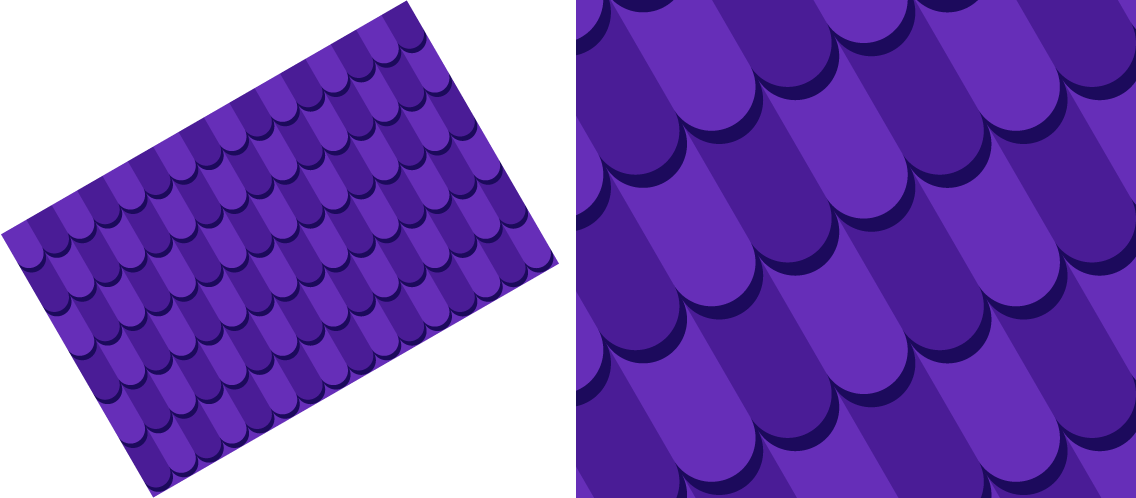
Left, the full canvas; right, a detail of the centre.
Write a Shadertoy shader that draws this pattern.

```glsl
// Tilted panel of checkered purple roof scales with drop shadows on white.
#define COLUMNS 16.0
#define ROWS 6.0
#define SCALE_WIDTH 0.0523      // in canvas widths
#define ROW_HEIGHT 1.7325       // in scale widths, as are the next two
#define ROUND_START 1.043       // where the rounded tip begins
#define SHADOW_DROP 0.174
#define TILT radians(30.0)
#define LIGHT vec3(0.40, 0.18, 0.72)
#define DARK vec3(0.29, 0.11, 0.59)
#define SHADOW vec3(0.11, 0.04, 0.36)
#define CANVAS vec2(1.0, 0.8906)
#define SAMPLES 4

// Signed distance to a scale: straight sides ending in a half circle.
float scaleDistance(vec2 p, float roundStart) {
    return length(vec2(p.x - 0.5, max(p.y - roundStart, 0.0))) - 0.5;
}

// Alternating scale colour; the backing below the last row is light.
vec3 scaleColor(vec2 cell) {
    bool isDark = mod(cell.x + cell.y, 2.0) > 0.5 && cell.y < ROWS;
    return isDark ? DARK : LIGHT;
}

vec3 panelColor(vec2 uv) {
    // Rotate into the panel: x along the rows, y down the scales.
    vec2 d = (fract(uv) - 0.5) * CANVAS / SCALE_WIDTH;
    float c = cos(TILT), s = sin(TILT);
    vec2 size = vec2(COLUMNS, ROWS * ROW_HEIGHT);
    vec2 p = vec2(c * d.x + s * d.y, s * d.x - c * d.y) + 0.5 * size;
    if (any(lessThan(p, vec2(0.0))) || any(greaterThan(p, size))) return vec3(1.0);

    vec2 cell = floor(p / vec2(1.0, ROW_HEIGHT));
    vec2 local = p - cell * vec2(1.0, ROW_HEIGHT);

    // Scale on top, then its shadow, then the row beneath.
    if (scaleDistance(local, ROUND_START) < 0.0) return scaleColor(cell);
    if (scaleDistance(local, ROUND_START + SHADOW_DROP) < 0.0) return SHADOW;
    return scaleColor(cell + vec2(0.0, 1.0));
}

void mainImage(out vec4 fragColor, in vec2 fragCoord) {
    // Average a grid of samples inside each pixel to smooth every edge.
    vec3 sum = vec3(0.0);
    for (int i = 0; i < SAMPLES * SAMPLES; i++) {
        vec2 offset = (vec2(i % SAMPLES, i / SAMPLES) + 0.5) / float(SAMPLES) - 0.5;
        sum += panelColor((fragCoord + offset) / iResolution.xy);
    }
    fragColor = vec4(sum / float(SAMPLES * SAMPLES), 1.0);
}
```
